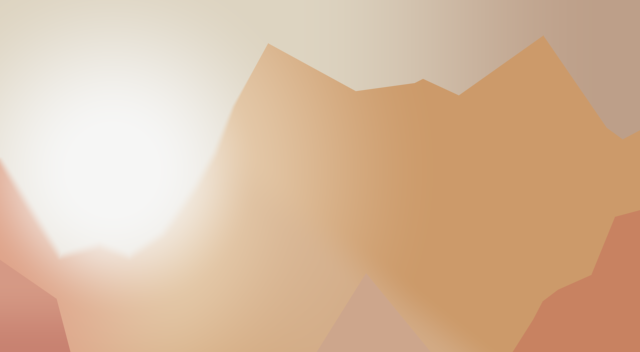
This background is drawn by a WebGL 2 fragment shader. Its source:

```glsl
#version 300 es
precision highp float;
// Hazy desert mountains at sunrise: a radial sun glow washes over sky and slopes.
// Each ridge is a polyline; its signed distance gives a smooth silhouette that
// is filled with gradients driven by position and distance from the sun.
uniform vec2 u_resolution;
out vec4 fragColor;

const vec2 SUN = vec2(0.176, 0.517);
const vec3 SUN_WHITE = vec3(0.965, 0.965, 0.962);
const vec3 SKY_CREAM = vec3(0.867, 0.831, 0.757);
const vec3 SKY_MAUVE = vec3(0.741, 0.624, 0.537);
const vec3 OCHRE = vec3(0.800, 0.604, 0.414);
const vec3 SAND = vec3(0.902, 0.804, 0.686);
const vec3 ROSE = vec3(0.871, 0.628, 0.530);
const vec3 MIST = vec3(0.840, 0.710, 0.590);
const vec3 CLAY = vec3(0.784, 0.510, 0.382);
const vec3 CORAL = vec3(0.835, 0.600, 0.520);
const vec3 DUSK = vec3(0.804, 0.650, 0.550);

// Ridge vertices as fractions of the canvas
const int FAR_COUNT = 17;
const vec2 FAR_RIDGE[FAR_COUNT] = vec2[](
  vec2(0.0, 0.545), vec2(0.094, 0.271), vec2(0.156, 0.304), vec2(0.202, 0.271),
  vec2(0.254, 0.335), vec2(0.306, 0.469), vec2(0.336, 0.564), vec2(0.365, 0.698),
  vec2(0.419, 0.877), vec2(0.556, 0.741), vec2(0.648, 0.764), vec2(0.661, 0.776),
  vec2(0.717, 0.729), vec2(0.849, 0.899), vec2(0.948, 0.637), vec2(0.973, 0.604),
  vec2(1.0, 0.630));
const int NEAR_COUNT = 13;
const vec2 NEAR_RIDGE[NEAR_COUNT] = vec2[](
  vec2(0.0, 0.262), vec2(0.0885, 0.151), vec2(0.113, -0.02), vec2(0.488, -0.02),
  vec2(0.572, 0.224), vec2(0.682, -0.02), vec2(0.794, -0.02), vec2(0.833, 0.092),
  vec2(0.848, 0.144), vec2(0.872, 0.177), vec2(0.924, 0.219), vec2(0.961, 0.384),
  vec2(1.0, 0.403));

// Adds one segment to a ridge: nearest distance and height above x
void addSegment(vec2 p, vec2 a, vec2 b, inout float nearest, inout float height) {
  vec2 ab = b - a;
  vec2 ap = p - a;
  float t = clamp(dot(ap, ab) / dot(ab, ab), 0.0, 1.0);
  nearest = min(nearest, length(ap - ab * t));
  if (p.x >= a.x && p.x < b.x) height = a.y + ab.y * ap.x / ab.x;
}

// Smooth coverage of the area below a ridge
float coverage(float nearest, float height, float y, float softness) {
  float signedDist = y < height ? -nearest : nearest;
  return 1.0 - smoothstep(-softness, softness, signedDist);
}

vec3 skyColor(vec2 uv, float sunDist) {
  vec3 color = mix(SKY_CREAM, SKY_MAUVE, smoothstep(0.45, 0.95, uv.x));
  return mix(SUN_WHITE, color, smoothstep(0.1, 0.6, sunDist));
}

vec3 farColor(vec2 uv, float sunDist) {
  vec3 color = mix(SAND, OCHRE, smoothstep(0.25, 0.95, sunDist));
  // Pale diagonal haze on the lower slopes
  float belowBeam = 0.375 - (uv.x - 0.508) * 1.44 - uv.y;
  float haze = smoothstep(-0.03, 0.14, belowBeam) * smoothstep(0.3, 0.52, uv.x);
  color = mix(color, MIST, haze * 0.6);
  // Rosy left flank, then the sun bleaching the crest
  color = mix(color, ROSE, 0.9 * (1.0 - smoothstep(0.0, 0.3, uv.x)));
  return mix(SUN_WHITE, color, smoothstep(0.1, 0.42, sunDist));
}

vec3 nearColor(vec2 uv) {
  vec3 left = mix(CLAY + vec3(0.0, 0.0, 0.06), CORAL, smoothstep(0.0, 0.2, uv.y));
  vec3 color = mix(left, DUSK, step(0.3, uv.x));
  return mix(color, CLAY, step(0.74, uv.x));
}

void main() {
  vec2 uv = gl_FragCoord.xy / u_resolution;
  vec2 aspect = vec2(u_resolution.x / u_resolution.y, 1.0);
  vec2 p = uv * aspect;
  float sunDist = distance(p, SUN * aspect);
  float softness = 0.8 / u_resolution.y;

  float farNearest = 9.0, farHeight = 0.0;
  for (int i = 0; i < FAR_COUNT - 1; i++)
    addSegment(p, FAR_RIDGE[i] * aspect, FAR_RIDGE[i + 1] * aspect, farNearest, farHeight);

  float nearNearest = 9.0, nearHeight = 0.0;
  for (int i = 0; i < NEAR_COUNT - 1; i++)
    addSegment(p, NEAR_RIDGE[i] * aspect, NEAR_RIDGE[i + 1] * aspect, nearNearest, nearHeight);

  // Paint back to front; glare softens the far crest close to the sun
  float glare = 0.016 * (1.0 - smoothstep(0.2, 0.5, sunDist));
  vec3 color = skyColor(uv, sunDist);
  color = mix(color, farColor(uv, sunDist), coverage(farNearest, farHeight, p.y, softness + glare));
  color = mix(color, nearColor(uv), coverage(nearNearest, nearHeight, p.y, softness));
  fragColor = vec4(color, 1.0);
}
```
